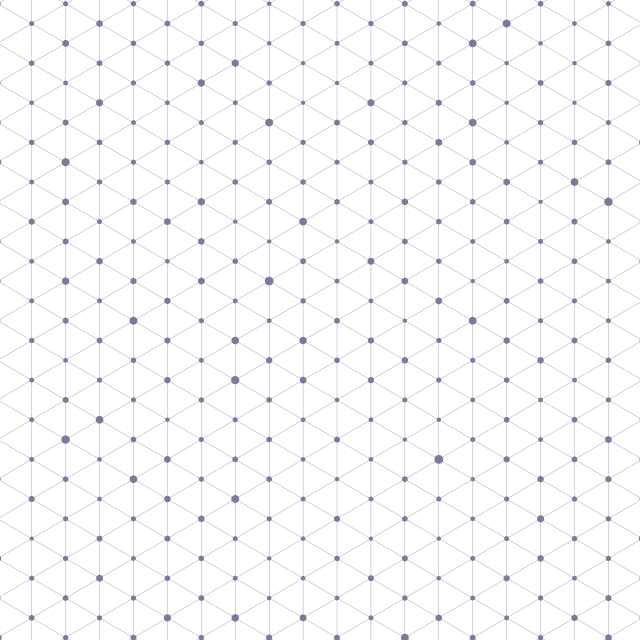
Write a WebGL 1 fragment shader that draws this pattern.

```glsl
precision highp float;

uniform vec2 u_resolution;

const vec2 ORIGIN = vec2(0.0495, 0.0346);  // centre of the first dot
const vec2 STEP = vec2(0.05301, 0.06191);  // column and row spacing
const float LINE_WIDTH = 0.0005;

const vec3 PAPER = vec3(1.0);
const vec3 VIOLET = vec3(0.50, 0.47, 0.61);
const vec3 GREY_VIOLET = vec3(0.50, 0.48, 0.55);

float hash(vec2 cell, float seed) {
  return fract(sin(dot(cell, vec2(12.99, 78.23)) + seed) * 43758.55);
}

// Distance from a phase to its nearest whole number
float toInteger(float phase) {
  return abs(fract(phase + 0.5) - 0.5);
}

// Share of the pixel covered by a line, also when thinner than the pixel
float lineCoverage(float distance, float width, float pixel) {
  float reach = 0.5 * (width + pixel) - distance;
  return clamp(reach / pixel, 0.0, min(1.0, width / pixel));
}

float discCoverage(float distance, float radius, float pixel) {
  return clamp((radius - distance) / pixel + 0.5, 0.0, 1.0);
}

// Mostly medium dots, with an occasional large one
float dotRadius(vec2 cell) {
  float small = hash(cell, 1.7);
  float large = pow(hash(cell, 5.3), 5.0);
  return 0.0032 + 0.0014 * small + 0.0025 * large;
}

// Dots sit on the columns, every second column shifted by half a row
float dots(vec2 grid, vec2 spacing, float pixel) {
  float column = floor(grid.x + 0.5);
  float shift = 0.5 * mod(column, 2.0);
  float row = floor(grid.y - shift + 0.5);
  vec2 offset = (grid - vec2(column, row + shift)) * spacing;
  return discCoverage(length(offset), dotRadius(vec2(column, row)), pixel);
}

// One family of slanted lines; side is +1 or -1
float slantedLines(vec2 grid, vec2 spacing, float side, float pixel) {
  float gradient = length(vec2(0.5, 1.0) / spacing);
  float distance = toInteger(grid.y + 0.5 * side * grid.x) / gradient;
  return lineCoverage(distance, LINE_WIDTH, pixel);
}

float uprightLines(vec2 grid, vec2 spacing, float pixel) {
  return lineCoverage(toInteger(grid.x) * spacing.x, LINE_WIDTH, pixel);
}

void main() {
  float pixel = 1.0 / u_resolution.y;
  vec2 grid = (gl_FragCoord.xy * pixel - ORIGIN) / STEP;

  // Thin triangular mesh
  vec3 color = PAPER;
  color = mix(color, GREY_VIOLET, slantedLines(grid, STEP, 1.0, pixel));
  color = mix(color, GREY_VIOLET, slantedLines(grid, STEP, -1.0, pixel));
  color = mix(color, VIOLET, uprightLines(grid, STEP, pixel));

  // Dots on the crossings
  color = mix(color, VIOLET, dots(grid, STEP, pixel));

  gl_FragColor = vec4(color, 1.0);
}
```
